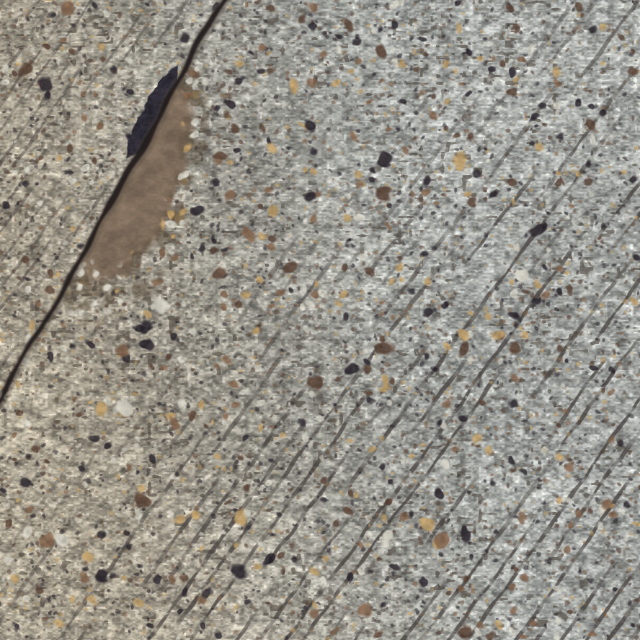
A WebGL 2 fragment shader for this texture:

```glsl
#version 300 es
precision highp float;

uniform vec2 u_resolution;
out vec4 fragColor;

float hash(vec2 p) {
    return fract(sin(dot(p, vec2(127.1, 311.7))) * 43758.5453);
}

float noise(vec2 p) {
    vec2 i = floor(p), f = fract(p);
    f = f * f * (3.0 - 2.0 * f);
    return mix(mix(hash(i), hash(i + vec2(1, 0)), f.x),
               mix(hash(i + vec2(0, 1)), hash(i + vec2(1, 1)), f.x), f.y);
}

float fbm(vec2 p) {
    float sum = 0.0, amp = 0.5;
    for (int i = 0; i < 4; i++) {
        sum += amp * noise(p);
        p = mat2(1.6, 1.2, -1.2, 1.6) * p + 7.3;
        amp *= 0.5;
    }
    return sum / 0.94;
}

vec3 stoneColor(float pick) {
    vec3 c = vec3(0.15, 0.13, 0.16);
    c = mix(c, vec3(0.34, 0.25, 0.20), step(0.30, pick));
    c = mix(c, vec3(0.50, 0.38, 0.29), step(0.52, pick));
    c = mix(c, vec3(0.74, 0.61, 0.40), step(0.66, pick));
    return mix(c, vec3(0.83, 0.82, 0.77), step(0.80, pick));
}

// Scattered irregular stones: rgb colour, a coverage
vec4 stones(vec2 p, float scale, float chance, float lightest, float seed) {
    vec2 q = p * scale, cell = floor(q);
    float edge = 1.2 * scale / u_resolution.y + 0.05;
    vec4 result = vec4(0);
    for (int y = -1; y <= 1; y++)
    for (int x = -1; x <= 1; x++) {
        vec2 id = cell + vec2(x, y);
        vec2 key = id + seed;
        if (hash(key) > chance) continue;
        vec2 center = id + 0.2 + 0.6 * vec2(hash(key + 3.1), hash(key + 5.7));
        float turn = 6.28 * hash(key + 9.2);
        vec2 o = mat2(cos(turn), sin(turn), -sin(turn), cos(turn)) * (q - center);
        o.y *= 1.0 + 0.8 * hash(key + 11.4);
        float radius = mix(0.16, 0.46, hash(key + 13.9));
        float dist = length(o) + 0.3 * (noise(q * 3.0 + seed) - 0.5) - radius;
        float cover = smoothstep(edge, -edge, dist);
        vec3 c = stoneColor(mix(lightest, 1.0, hash(key + 17.3)));
        c *= 0.88 + 0.24 * noise(q * 4.0);
        result = mix(result, vec4(c, 1), cover);
    }
    result.rgb /= max(result.a, 0.001);
    return result;
}

void main() {
    vec2 p = gl_FragCoord.xy / u_resolution.y;
    float px = 1.0 / u_resolution.y;

    // Joint coordinates: along the crack and across it
    vec2 fromJoint = p - vec2(0.0, 0.375);
    float along = dot(fromJoint, vec2(0.4875, 0.873));
    float across = dot(fromJoint, vec2(0.873, -0.4875));
    across += 0.008 * (noise(vec2(along * 22.0, 4.0)) - 0.5);

    // Cement tint, warmer to the left, with broad stains
    float stain = fbm(p * 5.0 + 2.0);
    vec3 cement = mix(vec3(0.645, 0.615, 0.55), vec3(0.635, 0.645, 0.63),
                      smoothstep(0.0, 0.75, p.x + 0.25 * (p.y - 0.5)));
    cement *= 0.88 + 0.24 * stain;

    // Fine sand grain, slightly stretched sideways
    vec2 g = p * vec2(0.8, 1.15);
    float grain = 0.40 * noise(g * 85.0) + 0.40 * noise(g * 175.0 + 31.0)
                + 0.35 * noise(g * 310.0 + 57.0) - 0.575;
    vec3 color = cement * (1.0 + 0.85 * grain);
    float pits = smoothstep(0.66, 0.86, noise(g * 150.0 + 83.0))
               * smoothstep(0.30, 0.65, fbm(p * 24.0));
    color = mix(color, vec3(0.31, 0.28, 0.25), 0.65 * pits);
    color += 0.13 * smoothstep(0.70, 0.92, noise(g * 190.0 + 11.0));

    // Broken brushed grooves
    float slab = step(across, 0.0);
    float bend = 0.010 * noise(p * 4.0) + 0.004 * noise(p * 35.0);
    float u = (dot(p, vec2(0.805, -0.593)) + bend) / mix(0.029, 0.024, slab);
    float v = dot(p, vec2(0.593, 0.805));
    float line = floor(u);
    float offset = fract(u) - 0.5 - 0.3 * (hash(vec2(line, 2.0)) - 0.5);
    float width = 0.05 + 0.07 * noise(vec2(line * 5.3, v * 45.0));
    float groove = smoothstep(width + 0.06, width - 0.04, abs(offset));
    groove *= smoothstep(0.28, 0.60, noise(vec2(line * 7.7, v * 7.0)));
    groove *= 0.45 + 0.55 * smoothstep(0.25, 0.6, noise(vec2(line * 3.1, v * 70.0)));
    groove *= max(0.6 * slab, smoothstep(0.05, 0.85, p.x - p.y + 0.55));
    color = mix(color, vec3(0.27, 0.25, 0.24), 0.78 * groove);

    // Aggregate from small grit to larger stones
    vec4 grit = stones(p, 110.0, 0.28, 0.0, 21.0);
    color = mix(color, grit.rgb, 0.60 * grit.a);
    vec4 gravel = stones(p, 58.0, 0.16, 0.0, 47.0);
    color = mix(color, gravel.rgb, 0.80 * gravel.a);
    vec4 large = stones(p, 34.0, 0.055, 0.0, 73.0);
    color = mix(color, large.rgb, 0.85 * large.a);

    // Dirt-filled chip beside the joint, rimmed with pebbles
    float s = along - 0.395;
    float chip = length(vec2(s / 0.19, across / (0.10 - 0.2 * clamp(s, -0.2, 0.2))));
    chip += 0.35 * (fbm(p * 22.0) - 0.5);
    float right = smoothstep(-0.002, 0.002, across);
    vec3 dirt = vec3(0.53, 0.455, 0.385) * (0.80 + 0.28 * fbm(p * 30.0) + 0.22 * grain);
    color = mix(color, dirt, right * smoothstep(0.98, 0.82, chip));
    float rim = right * smoothstep(0.72, 0.88, chip) * smoothstep(1.28, 1.08, chip);
    color = mix(color, vec3(0.33, 0.28, 0.22), 0.55 * rim * smoothstep(0.35, 0.65, noise(p * 75.0)));
    vec4 pebble = stones(p, 50.0, 0.60, 0.60, 91.0);
    color = mix(color, pebble.rgb, 0.9 * rim * pebble.a);

    // Dark tar smear on the left lip
    float tarHalf = 0.016 * smoothstep(0.42, 0.46, along) * smoothstep(0.61, 0.54, along);
    float tarDist = abs(across + 0.013) - tarHalf + 0.022 * (fbm(p * 38.0) - 0.42);
    float tar = smoothstep(0.002, -0.002, tarDist) * step(0.001, tarHalf);
    color = mix(color, vec3(0.16, 0.15, 0.20) * (0.9 + 0.5 * grain), 0.93 * tar);

    // Open joint with ragged edges
    float gap = 0.0022 + 0.0035 * noise(vec2(along * 28.0, 9.0));
    float soft = px + 0.0012;
    float shade = smoothstep(gap + 0.008, gap, abs(across - 0.002));
    color = mix(color, vec3(0.34, 0.30, 0.26), 0.5 * shade);
    float joint = smoothstep(gap + soft, gap - soft, abs(across));
    color = mix(color, vec3(0.13, 0.11, 0.11), 0.92 * joint);

    fragColor = vec4(clamp(color, 0.0, 1.0), 1.0);
}
```
